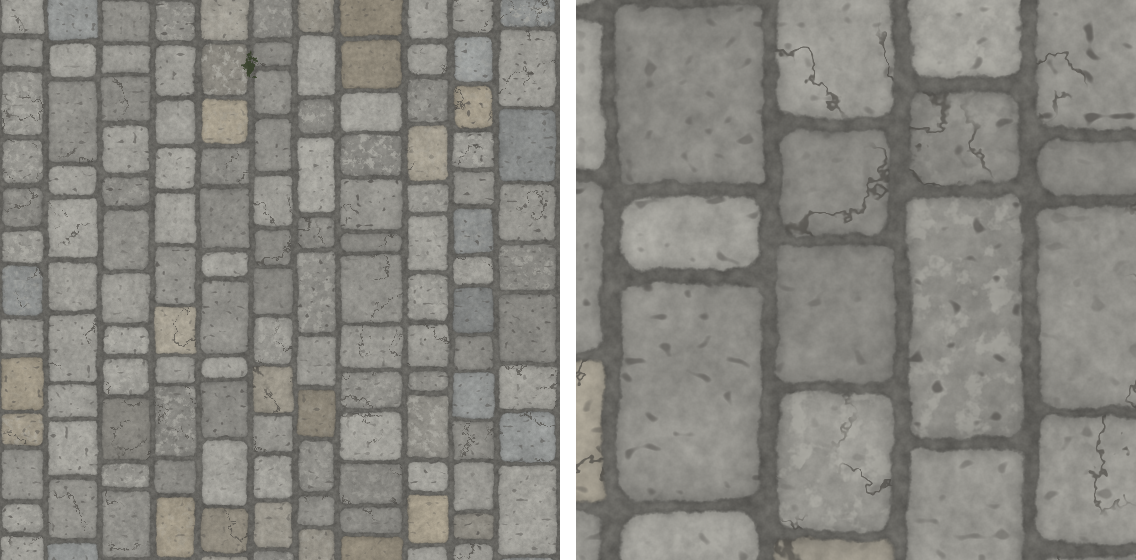
Left: the whole. Right: its middle third, enlarged.
A Shadertoy shader for this texture:

```glsl
const int COLUMNS = 11;
const float COLUMN_EDGES[12] = float[](0.0, 0.084, 0.180, 0.274, 0.356, 0.450,
                                       0.529, 0.605, 0.725, 0.807, 0.888, 1.0);
const float ROW_COUNTS[11] = float[](12., 10., 12., 11., 11., 12., 10., 12., 12., 13., 9.);
const float COLUMN_SHIFT = 0.002;
const float ROW_JITTER = 0.6;
const vec2 JOINT_WIDTH = vec2(0.0105, 0.0075);
const float CORNER_RADIUS = 0.009;
const float MAX_TILT = 0.02;
const float CRACKED_SHARE = 0.35;
const float WARM_SHARE = 0.2;
const float COOL_SHARE = 0.1;

const vec3 STONE_DARK = vec3(0.520, 0.515, 0.495);
const vec3 STONE_PALE = vec3(0.640, 0.635, 0.610);
const vec3 FLAKE = vec3(0.700, 0.695, 0.665);
const vec3 PIT = vec3(0.340, 0.330, 0.315);
const vec3 CRACK = vec3(0.330, 0.320, 0.300);
const vec3 JOINT_DARK = vec3(0.335, 0.330, 0.315);
const vec3 JOINT_PALE = vec3(0.455, 0.450, 0.430);
const vec3 WARM_TINT = vec3(1.035, 0.990, 0.915);
const vec3 COOL_TINT = vec3(0.970, 0.995, 1.025);
const vec3 WEED = vec3(0.200, 0.240, 0.150);
const vec2 WEED_POSITION = vec2(0.446, 0.880);

vec3 hash3(vec2 cell) {
    uvec3 v = uvec3(ivec3(ivec2(cell), 17)) * 1664525u + 1013904223u;
    v.x += v.y * v.z; v.y += v.z * v.x; v.z += v.x * v.y;
    v ^= v >> 16u;
    v.x += v.y * v.z; v.y += v.z * v.x; v.z += v.x * v.y;
    return vec3(v) * exp2(-32.0);
}

float cornerSlope(vec2 cell, vec2 offset) {
    float angle = 6.28318 * hash3(cell).x;
    return dot(vec2(cos(angle), sin(angle)), offset);
}

float gradientNoise(vec2 p) {
    vec2 i = floor(p), f = p - i;
    vec2 u = f * f * f * (f * (f * 6.0 - 15.0) + 10.0);
    vec2 e = vec2(0.0, 1.0);
    return mix(mix(cornerSlope(i, f), cornerSlope(i + e.yx, f - e.yx), u.x),
               mix(cornerSlope(i + e.xy, f - e.xy), cornerSlope(i + 1.0, f - 1.0), u.x), u.y);
}

float fbm(vec2 p) {
    float sum = 0.0, gain = 1.0;
    for (int i = 0; i < 4; i++) {
        sum += gain * gradientNoise(p);
        p = mat2(1.6, 1.2, -1.2, 1.6) * p + 7.3;
        gain *= 0.6;
    }
    return sum;
}

float rowEdge(int column, float row) {
    float count = ROW_COUNTS[column];
    float shift = hash3(vec2(mod(row, count), column)).x;
    return (row + ROW_JITTER * shift) / count;
}

float roundedBox(vec2 p, vec2 halfSize, float radius) {
    vec2 q = abs(p) - halfSize + radius;
    return length(max(q, 0.0)) + min(max(q.x, q.y), 0.0) - radius;
}

vec3 stoneColour(vec2 uv, vec2 id, float d) {
    vec3 look = hash3(id + 40.0), wear = hash3(id + 90.0);
    vec2 p = uv + look.xy * 9.0;
    vec3 colour = mix(STONE_DARK, STONE_PALE, look.x);
    colour *= mix(vec3(1.0), WARM_TINT, smoothstep(1.0 - WARM_SHARE, 1.0, look.y));
    colour *= mix(vec3(1.0), COOL_TINT, step(look.y, COOL_SHARE));

    // Broad mottling and fine grain
    colour *= 1.0 + 0.09 * fbm(p * 22.0) + 0.09 * fbm(p * 110.0);

    // Pale flaking and dark pits
    float flakes = smoothstep(0.0, 0.5, fbm(p * 65.0)) * wear.x * wear.x;
    colour = mix(colour, FLAKE, 0.75 * flakes);
    float pits = smoothstep(0.30, 0.50, gradientNoise(p * vec2(85.0, 115.0)));
    colour = mix(colour, PIT, pits * mix(0.15, 0.75, wear.y));

    // Broken, wandering cracks
    vec2 bent = p * 13.0 + 0.22 * vec2(fbm(p * 40.0), fbm(p * 40.0 + 5.0));
    float crackDistance = abs(gradientNoise(bent)) / 13.0;
    float crack = 1.0 - smoothstep(0.0004, 0.0020, crackDistance);
    crack *= smoothstep(-0.15, 0.1, gradientNoise(p * 18.0 + 3.0));
    colour = mix(colour, CRACK, 0.75 * crack * step(wear.z, CRACKED_SHARE));

    // Worn, dirty rim
    return colour * (1.0 - 0.17 * exp(min(d, 0.0) / 0.004));
}

void mainImage(out vec4 fragColor, in vec2 fragCoord) {
    vec2 uv = fragCoord / iResolution.xy;
    float pixel = 1.0 / min(iResolution.x, iResolution.y);

    // Uneven outlines
    vec2 p = uv + vec2(COLUMN_SHIFT, 0.0);
    p += 0.0035 * vec2(gradientNoise(uv * 24.0), gradientNoise(uv * 24.0 + 31.0));
    p += 0.0022 * vec2(fbm(uv * 85.0), fbm(uv * 85.0 + 17.0));
    p = fract(p);

    // Column and row of the stone
    int column = 0;
    for (int i = 1; i < COLUMNS; i++) column += int(step(COLUMN_EDGES[i], p.x));
    float row = floor(p.y * ROW_COUNTS[column]);
    if (p.y < rowEdge(column, row)) row -= 1.0;
    vec2 id = vec2(column, mod(row, ROW_COUNTS[column]));
    vec2 low = vec2(COLUMN_EDGES[column], rowEdge(column, row));
    vec2 high = vec2(COLUMN_EDGES[column + 1], rowEdge(column, row + 1.0));

    // Slightly tilted stone outline
    vec3 form = hash3(id + 200.0);
    float tilt = MAX_TILT * (2.0 * form.z - 1.0);
    vec2 local = mat2(cos(tilt), sin(tilt), -sin(tilt), cos(tilt)) * (p - 0.5 * (low + high));
    vec2 halfSize = 0.5 * (high - low - JOINT_WIDTH * (0.7 + 0.6 * form.xy));
    float d = roundedBox(local, halfSize, CORNER_RADIUS * (0.5 + form.x));

    // Gritty mortar with a shadowed crevice
    float grit = fbm(uv * 100.0) + 0.6 * gradientNoise(uv * 15.0);
    vec3 colour = mix(JOINT_DARK, JOINT_PALE, clamp(0.55 + 0.6 * grit, 0.0, 1.0));
    colour *= 1.0 - 0.14 * exp(-max(d, 0.0) / 0.0015);
    float soft = max(pixel, 0.0013);
    colour = mix(stoneColour(uv, id, d), colour, smoothstep(-soft, soft, d));

    // Small weed in a joint
    vec2 tuft = (uv - WEED_POSITION) / vec2(0.014, 0.022);
    float leaves = length(tuft) - 0.7 + 0.9 * fbm(uv * 75.0);
    colour = mix(colour, WEED, 0.85 * (1.0 - smoothstep(-0.1, 0.15, leaves)));

    fragColor = vec4(clamp(colour, 0.0, 1.0), 1.0);
}
```
